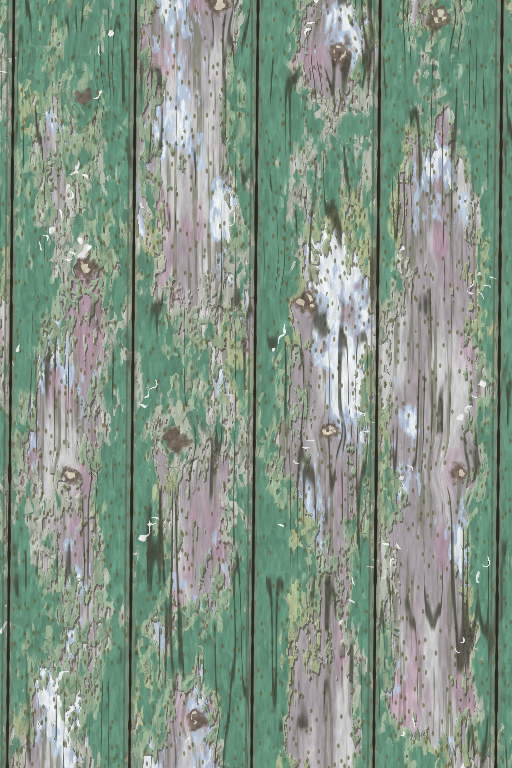
A Shadertoy shader for this texture:

```glsl
// Weathered plank wall: upright boards with worn green paint over lilac-grey wood.
// A wear field (layered noise plus cellular flakes) picks green, faded or bare;
// stretched noise adds grain and cracks, and a loop scatters knots on each board.

#define BOARD 0.159
#define SLANT 0.0085
#define FADE_LIMIT 0.40
#define BARE_LIMIT 0.60
#define CRACK_DEPTH 0.75
#define GREEN vec3(0.39, 0.57, 0.48)
#define FADED vec3(0.59, 0.67, 0.56)
#define LILAC vec3(0.64, 0.61, 0.63)
#define BLEACHED vec3(0.79, 0.79, 0.79)
#define OLIVE vec3(0.50, 0.50, 0.43)
#define DARK vec3(0.25, 0.25, 0.20)

float hash(vec2 p) {
    vec3 q = fract(p.xyx * 0.1031);
    q += dot(q, q.yzx + 33.33);
    return fract((q.x + q.y) * q.z);
}

float noise(vec2 p) {
    vec2 i = floor(p), f = fract(p);
    f = f * f * (3.0 - 2.0 * f);
    return mix(mix(hash(i), hash(i + vec2(1, 0)), f.x),
               mix(hash(i + vec2(0, 1)), hash(i + 1.0), f.x), f.y);
}

float fbm(vec2 p) {
    float sum = 0.0, amp = 0.533;
    for (int i = 0; i < 4; i++) {
        sum += amp * noise(p);
        p = p * 2.03 + 17.1;
        amp *= 0.5;
    }
    return sum;
}

// Cellular noise: nearest distance, distance to cell border, cell value
vec3 cells(vec2 p) {
    vec2 i = floor(p);
    float near = 9.0, second = 9.0, value = 0.0;
    for (int y = -1; y <= 1; y++)
    for (int x = -1; x <= 1; x++) {
        vec2 c = i + vec2(x, y);
        float d = length(c + vec2(hash(c), hash(c + 71.7)) - p);
        if (d < near) { second = near; near = d; value = hash(c + 31.3); }
        else second = min(second, d);
    }
    return vec3(near, second - near, value);
}

vec2 flakeSpace(vec2 q) {
    return q * vec2(120, 62) + 1.6 * noise(q * vec2(150, 90));
}

// How far the paint is worn away; board middles wear most
float wear(vec2 q, float side) {
    float patches = fbm(q * vec2(11, 5.5)) - 0.5;
    float middle = smoothstep(0.04, 0.38, side) - 0.55;
    float flakes = cells(flakeSpace(q)).z - 0.5;
    float chips = fbm(q * vec2(170, 42)) - 0.5;
    return 0.5 + 1.7 * patches + 0.42 * middle + 0.24 * flakes + 0.65 * chips;
}

void mainImage(out vec4 fragColor, in vec2 fragCoord) {
    vec2 p = fragCoord / iResolution.y;

    // Board coordinates
    float across = (p.x - 0.0095 - SLANT * p.y) / BOARD;
    float board = floor(across) + 3.0;
    float t = fract(across);
    float side = min(t, 1.0 - t);
    vec2 q = p + board * vec2(3.71, 7.37);

    // Knots bend the grain around them
    float knot = 0.0, heart = 0.0;
    float row = floor(p.y / 0.27);
    for (int k = -1; k <= 1; k++) {
        vec2 seed = vec2(board, row + float(k) + 9.0);
        float h = hash(seed + 5.5);
        vec2 c = vec2(mix(0.25, 0.75, hash(seed)),
                      (row + float(k) + mix(0.2, 0.8, hash(seed + 3.3))) * 0.27);
        vec2 d = vec2((t - c.x) * BOARD, p.y - c.y);
        float r = mix(0.009, 0.017, h) * step(0.25, h) + 0.0001;
        float rough = length(d) / r + 1.3 * (fbm(p * 130.0) - 0.5);
        knot = max(knot, 1.0 - smoothstep(0.65, 1.15, rough));
        heart = max(heart, (1.0 - smoothstep(0.4, 0.6, rough)) * step(0.5, fract(h * 7.0)));
        q.x -= 0.6 * d.x * exp(-dot(d, d) / (4.0 * r * r));
    }
    q.x += 0.004 * (noise(q * vec2(8, 5)) - 0.5);

    // Bare wood: fibres, bleached streaks and traces of old coats
    float fibre = fbm(q * vec2(230, 9));
    float streak = fbm(q * vec2(45, 8) + 40.0);
    vec3 wood = mix(LILAC, BLEACHED, smoothstep(0.40, 0.66, streak));
    wood = mix(wood, OLIVE, 0.75 * smoothstep(0.52, 0.68, fibre));
    wood = mix(wood, vec3(0.72, 0.56, 0.65), 0.5 * smoothstep(0.56, 0.72, fbm(q * vec2(30, 10) + 8.0)));
    float oldCoat = fbm(q * vec2(14, 6) + 63.0) + 0.4 * (fbm(q * vec2(150, 50)) - 0.5);
    wood = mix(wood, vec3(0.70, 0.79, 0.89), 0.8 * smoothstep(0.60, 0.66, oldCoat));
    wood = mix(wood, vec3(0.88, 0.90, 0.91), smoothstep(0.68, 0.73, oldCoat));

    // Paint: soft fade from green, then hard flaking edges with shadows
    float w = wear(q, side);
    float above = wear(q + vec2(-0.0015, 0.0028), side);
    vec3 flake = cells(flakeSpace(q));
    vec3 faded = mix(FADED, vec3(0.70, 0.71, 0.53), 0.55 * smoothstep(0.52, 0.68, fbm(q * vec2(13, 7) + 90.0)));
    faded = mix(faded, vec3(0.73, 0.72, 0.69), 0.7 * smoothstep(0.50, 0.62, fbm(q * vec2(10, 9) + 25.0)));
    vec3 paint = mix(GREEN, faded, smoothstep(FADE_LIMIT - 0.07, FADE_LIMIT + 0.07, w));
    paint *= 0.94 + 0.12 * flake.z;
    float bare = smoothstep(BARE_LIMIT - 0.025, BARE_LIMIT + 0.025, w);
    float covered = 1.0 - smoothstep(BARE_LIMIT - 0.03, BARE_LIMIT + 0.03, above);
    vec3 col = mix(paint, wood, bare);
    col = mix(col, DARK, 0.6 * bare * covered);
    col += 0.07 * (1.0 - bare) * (1.0 - covered);

    // Flake borders, rusty specks and long splits along the grain
    float border = (1.0 - smoothstep(0.03, 0.16, flake.y)) * smoothstep(0.30, 0.55, w) * (1.0 - bare);
    col = mix(col, OLIVE * 0.75, 0.55 * border * smoothstep(0.4, 0.6, noise(q * 60.0)));
    vec3 speck = cells(q * vec2(150, 75) + 13.0);
    col = mix(col, vec3(0.40, 0.38, 0.24), 0.7 * step(0.72, speck.z) * (1.0 - smoothstep(0.15, 0.32, speck.x)));
    float split = 1.0 - smoothstep(0.02, 0.09, abs(noise(q * vec2(120, 6)) - 0.5));
    split *= smoothstep(0.46, 0.62, fbm(q * vec2(32, 16) + 5.0));
    col = mix(col, DARK, CRACK_DEPTH * split);

    // Stray white chips, knots and overall tooth
    vec3 chip = cells(p * vec2(50, 32) + 2.0 * noise(p * 90.0));
    col = mix(col, vec3(0.90), step(0.965, chip.z) * (1.0 - smoothstep(0.16, 0.24, chip.x)));
    vec3 knotColor = mix(vec3(0.30, 0.25, 0.21), vec3(0.56, 0.49, 0.44), fbm(p * 190.0));
    knotColor = mix(knotColor, vec3(0.83, 0.80, 0.71), heart * smoothstep(0.40, 0.5, noise(p * 150.0)));
    col = mix(col, knotColor, 0.9 * knot);
    col *= 0.87 + 0.26 * fbm(q * vec2(330, 70));

    // Dark seams with a narrow bead on their left
    float seam = side * BOARD + 0.0012 * (noise(p * vec2(20, 90)) - 0.5);
    float bead = abs((1.0 - t) * BOARD - 0.0075);
    col = mix(col, OLIVE, 0.5 * (1.0 - smoothstep(0.003, 0.008, seam)));
    col = mix(col, OLIVE * 0.7, 0.6 * (1.0 - smoothstep(0.0004, 0.002, bead)));
    col = mix(col, DARK * 0.65, 1.0 - smoothstep(0.0009, 0.0026, seam));

    fragColor = vec4(clamp(col, 0.0, 1.0), 1.0);
}
```
